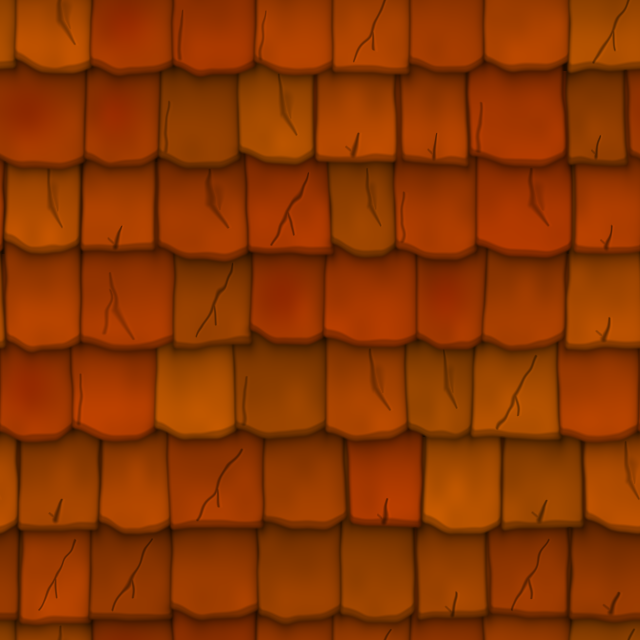
Give the GLSL for this texture, as a Shadertoy shader.

```glsl
#define ROWS 7.0
#define COLS 8.0
#define ROW_OFFSET 0.224
#define JITTER 0.24
#define LIP 0.075
#define CORNER 0.05
#define SHADOW 0.48
#define SHADOW_SIZE 0.085
#define BROWN vec3(0.55, 0.20, 0.0)
#define OLIVE vec3(0.55, 0.255, 0.0)
#define RUST vec3(0.67, 0.215, 0.0)
#define AMBER vec3(0.73, 0.335, 0.0)

const float PITCH = ROWS / COLS; // tile width in row heights
const float ROW_SHIFT[7] = float[7](0.15, -0.04, 0.06, 0.12, 0.03, 0.22, 0.21);

float hash(vec2 p) {
    vec3 q = fract(p.xyx * 0.1031);
    q += dot(q, q.yzx + 33.33);
    return fract((q.x + q.y) * q.z);
}

float noise(vec2 p) {
    vec2 i = floor(p), f = fract(p);
    f = f * f * (3.0 - 2.0 * f);
    return mix(mix(hash(i), hash(i + vec2(1, 0)), f.x),
               mix(hash(i + vec2(0, 1)), hash(i + vec2(1, 1)), f.x), f.y);
}

// Intersection of two edges with a rounded corner
float roundMax(float a, float b) {
    vec2 d = vec2(a, b) + CORNER;
    return length(max(d, 0.0)) + min(max(d.x, d.y), 0.0) - CORNER;
}

// Soft stroke that tapers from width w at a to a hairline at b
float stroke(vec2 p, vec2 a, vec2 b, float w) {
    vec2 ab = b - a;
    float t = clamp(dot(p - a, ab) / dot(ab, ab), 0.0, 1.0);
    float r = mix(w, 0.003, t);
    return 1.0 - smoothstep(0.0, r + 0.02, length(p - a - ab * t));
}

// Wear carved into the face, q runs 0..1 across and down the tile
float wear(vec2 q, float kind) {
    if (kind < 1.0) // notch at the lower edge
        return max(stroke(q, vec2(0.48, 0.93), vec2(0.54, 0.70), 0.035),
                   0.5 * stroke(q, vec2(0.48, 0.91), vec2(0.40, 0.85), 0.012));
    if (kind < 2.0) // long diagonal crack
        return 0.85 * max(max(stroke(q, vec2(0.52, 0.52), vec2(0.74, 0.12), 0.015),
                              stroke(q, vec2(0.52, 0.52), vec2(0.28, 0.90), 0.015)),
                          stroke(q, vec2(0.50, 0.56), vec2(0.53, 0.77), 0.008));
    if (kind < 3.0) // bruise with a split
        return 0.65 * max(max(stroke(q, vec2(0.60, 0.46), vec2(0.56, 0.06), 0.06),
                              stroke(q, vec2(0.60, 0.46), vec2(0.77, 0.70), 0.05)),
                          0.5 * stroke(q, vec2(0.65, 0.30), vec2(0.70, 0.52), 0.10));
    if (kind < 4.0) // chipped left rim
        return 0.6 * stroke(q, vec2(0.07, 0.86), vec2(0.11, 0.34), 0.02);
    if (kind < 5.0) // folds that spread downward
        return 0.5 * max(stroke(q, vec2(0.38, 0.62), vec2(0.31, 0.22), 0.04),
                         max(stroke(q, vec2(0.38, 0.62), vec2(0.55, 0.92), 0.05),
                             stroke(q, vec2(0.27, 0.88), vec2(0.31, 0.40), 0.02)));
    return 0.0;
}

// Irregular, slightly leaning left edge of a tile at height y
float edgeX(float column, float row, float y) {
    vec2 id = mod(vec2(column, row), vec2(COLS, ROWS));
    float lean = 0.09 * (hash(id + 61.0) - 0.5) * (y - 0.5);
    return PITCH * (column + ROW_SHIFT[int(id.y)] + JITTER * (hash(id + 7.0) - 0.5) + lean);
}

void paintTile(inout vec3 color, vec2 p, float column, float row, float aa) {
    vec2 id = mod(vec2(column, row), vec2(COLS, ROWS));
    float pick = hash(id + 19.0), seed = 31.0 * hash(id + 53.0);
    float kind = dot(step(vec3(0.23, 0.43, 0.54), vec3(pick)), vec3(1.0))
               + dot(step(vec3(0.61, 0.68, 0.75), vec3(pick)), vec3(1.0));
    float y = p.y - row;
    float left = edgeX(column, row, y), right = edgeX(column + 1.0, row, y);
    vec2 q = vec2((p.x - left) / (right - left), y);

    // Outline: narrow and square, or with clipped lower corners
    float s = 2.0 * q.x - 1.0;
    float gap = kind < 1.0 ? 0.03 : -0.012;
    float bottom = 1.0 + 0.08 * (hash(id + 3.0) - 0.5) + 0.06 * s * (hash(id + 5.0) - 0.5);
    if (kind > 1.0) bottom += 0.03 - 0.11 * smoothstep(0.35, 1.1, abs(s - 0.1));
    bottom += 0.05 * (noise(vec2(q.x * 4.0, seed)) - 0.5);
    float side = max(left - p.x, p.x - right) + gap
               + 0.03 * (noise(vec2(q.y * 4.0, seed + step(0.5, q.x) * 9.0)) - 0.5);
    float below = q.y - bottom;
    float body = roundMax(side, below);

    // Shadow on whatever lies behind, strongest under the lip
    float depth = SHADOW * mix(0.6, 1.0, smoothstep(-0.1, 0.02, below));
    color *= 1.0 - depth * exp(-max(roundMax(side * 2.0, below), 0.0) / SHADOW_SIZE);

    // Face colour with mottling, a red bloom and a fall of light
    float grain = noise(q * vec2(4.0, 3.0) + seed);
    float hue = hash(id + 11.0);
    vec3 tile = mix(mix(BROWN, OLIVE, hue), mix(RUST, AMBER, hue), hash(id + 29.0));
    float bloom = exp(-9.0 * dot(q - vec2(0.4, 0.45), q - vec2(0.4, 0.45)));
    if (kind == 5.0) tile = mix(tile, vec3(0.58, 0.14, 0.0), 0.4 + 0.4 * bloom);
    tile *= mix(0.85, 1.06, smoothstep(0.0, 0.85, q.y)) * (0.94 + 0.12 * grain);

    // Wear with a lit flank, then dark rim and thick lower lip
    vec2 bent = q + 0.05 * (noise(q * 7.0 + seed) - 0.5);
    tile *= 1.0 + 0.06 * wear(bent - vec2(0.03, 0.0), kind);
    tile *= 1.0 - 0.48 * wear(bent, kind);
    float face = roundMax(side + 0.01, below + LIP + 0.04 * (grain - 0.5));
    tile *= 1.0 - 0.26 * smoothstep(-0.02, 0.02, face);
    tile *= 1.0 - 0.22 * smoothstep(-0.05, 0.0, body);

    color = mix(color, tile, 1.0 - smoothstep(-aa, aa, body));
}

void mainImage(out vec4 fragColor, in vec2 fragCoord) {
    vec2 uv = fragCoord / iResolution.xy;
    vec2 p = vec2(uv.x, 1.0 - uv.y) * ROWS + vec2(0.0, ROW_OFFSET);
    vec2 cell = floor(p / vec2(PITCH, 1.0));
    float aa = max(0.018, ROWS / iResolution.y);

    // Lower rows first, so that each row overlaps the one below
    vec3 color = BROWN * 0.5;
    for (float j = 1.0; j >= -1.0; j--)
        for (float i = -1.0; i <= 1.0; i++)
            paintTile(color, p, cell.x + i, cell.y + j, aa);
    fragColor = vec4(color, 1.0);
}
```
